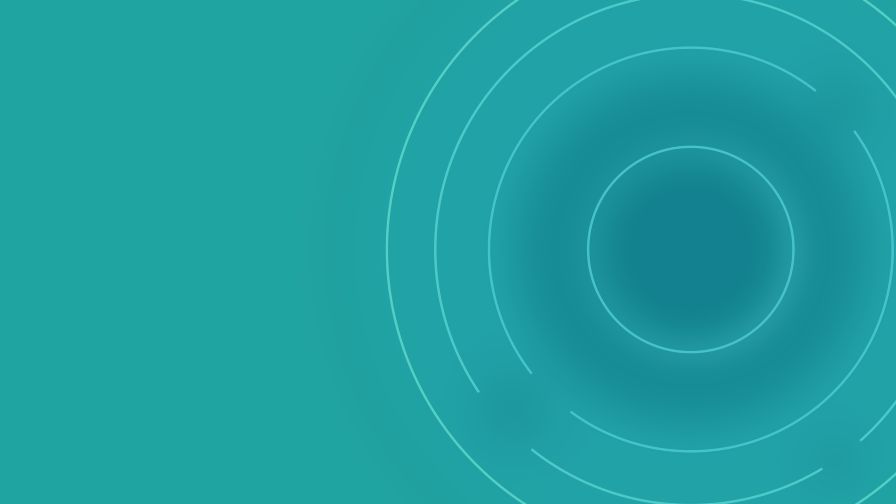
Write a Shadertoy shader that draws this background.

```glsl
// Teal backdrop with thin concentric rings, broken arcs and soft shaded discs

// Antialiased circle outline
float ring(float dist, float radius) {
    float pixel = 1.0 / iResolution.y;
    return 1.0 - smoothstep(0.0022 - 0.5 * pixel, 0.0022 + 0.7 * pixel, abs(dist - radius));
}

// 0 between two angles in degrees, 1 elsewhere
float gap(vec2 p, float fromAngle, float toAngle) {
    float middle = radians(0.5 * (fromAngle + toAngle));
    float halfWidth = radians(0.5 * (toAngle - fromAngle));
    float offset = acos(clamp(dot(normalize(p + 1e-5), vec2(cos(middle), sin(middle))), -1.0, 1.0));
    float edge = (offset - halfWidth) * length(p);
    float pixel = 1.0 / iResolution.y;
    return smoothstep(-pixel, pixel, edge);
}

// Gaussian falloff
float soft(float dist, float size) {
    return exp(-dist * dist / (size * size));
}

void mainImage(out vec4 fragColor, in vec2 fragCoord) {
    vec2 p = (fragCoord - iResolution.xy * vec2(0.771, 0.505)) / iResolution.y;
    float d = length(p);

    // Flat teal, turning bluer towards the rings
    vec3 color = mix(vec3(0.13, 0.635, 0.655), vec3(0.127, 0.645, 0.635), smoothstep(0.45, 0.8, d));
    color -= vec3(0.004, 0.012, 0.010) * soft(d - 0.70, 0.08);

    // Shaded patches behind the breaks in the arcs
    float patches = soft(length(p - vec2(-0.352, -0.317)), 0.09)
                  + soft(length(p - vec2(0.292, 0.280)), 0.08)
                  + 0.6 * soft(length(p - vec2(0.285, -0.420)), 0.07);
    color = mix(color, vec3(0.10, 0.57, 0.60), 0.6 * min(patches, 1.0));

    // Wide disc, then the darker core
    color = mix(color, vec3(0.087, 0.55, 0.59), 1.0 - smoothstep(0.27, 0.42, d));
    color = mix(color, vec3(0.075, 0.505, 0.56), 1.0 - smoothstep(0.10, 0.20, d));

    // Halo of the inner ring, stronger at the lower right
    float side = dot(p / max(d, 1e-4), vec2(0.85, -0.53));
    color = mix(color, vec3(0.16, 0.62, 0.65), soft(d - 0.204, 0.033) * (0.45 + 0.2 * side));

    // Ring outlines, greener towards the outside
    float lines = ring(d, 0.2037);
    lines = max(lines, ring(d, 0.4005) * gap(p, 36.0, 51.7) * gap(p, 218.0, 233.4));
    lines = max(lines, ring(d, 0.507) * gap(p, 214.0, 231.4) * gap(p, 301.0, 311.5));
    lines = max(lines, ring(d, 0.603));
    vec3 lineColor = mix(vec3(0.28, 0.77, 0.80), vec3(0.34, 0.82, 0.78), smoothstep(0.4, 0.6, d));
    color = mix(color, lineColor, 0.95 * lines);

    fragColor = vec4(color, 1.0);
}
```
